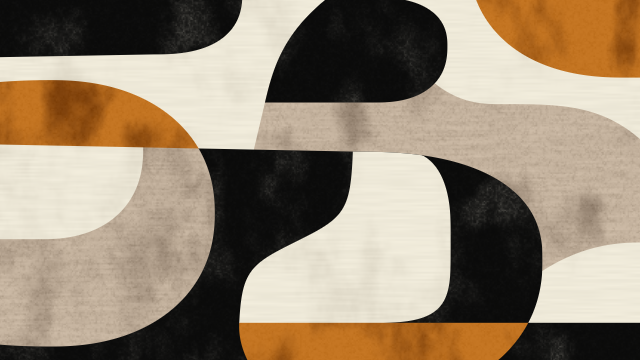
A Shadertoy shader for this background:

```glsl
const float CANVAS_HEIGHT = 9.0;   // the canvas is 16 by 9 units
const vec3 CREAM = vec3(0.935, 0.915, 0.850), CREAM_WORN = vec3(0.80, 0.77, 0.70);
const vec3 TAUPE = vec3(0.765, 0.695, 0.615), TAUPE_WORN = vec3(0.58, 0.51, 0.44);
const vec3 OCHRE = vec3(0.765, 0.455, 0.130), OCHRE_WORN = vec3(0.49, 0.25, 0.04);
const vec3 BLACK = vec3(0.040, 0.040, 0.038), BLACK_WORN = vec3(0.23, 0.225, 0.21);
const float GRAIN = 0.045;
const float SEAM_SLOPE = 0.02;
const float FLOOR_LINE = 0.93;
const vec2 DOME_CENTRE = vec2(8.96, 2.5);

// Soft wear: centre x, centre y, half width, strength
const int PATCH_COUNT = 9;
const vec4 PATCHES[PATCH_COUNT] = vec4[](
    vec4(4.9, 8.5, 0.60, 0.34), vec4(1.8, 6.1, 0.80, 0.38),
    vec4(9.0, 6.1, 0.45, 0.24), vec4(14.3, 3.1, 0.85, 0.24),
    vec4(7.2, 4.6, 0.80, 0.16), vec4(12.2, 4.0, 0.60, 0.18),
    vec4(14.6, 5.1, 0.90, -0.22), vec4(1.7, 2.6, 0.80, 0.16),
    vec4(8.8, 8.4, 0.75, 0.16));

float hash(vec2 p) {
    vec3 q = fract(p.xyx * 0.1031);
    q += dot(q, q.yzx + 33.33);
    return fract((q.x + q.y) * q.z);
}

float noise(vec2 p) {
    vec2 i = floor(p), f = fract(p);
    f = f * f * (3.0 - 2.0 * f);
    return mix(mix(hash(i), hash(i + vec2(1, 0)), f.x),
               mix(hash(i + vec2(0, 1)), hash(i + vec2(1, 1)), f.x), f.y);
}

float fbm(vec2 p) {
    float sum = 0.0, gain = 0.5;
    for (int i = 0; i < 5; i++) {
        sum += gain * noise(p);
        p = p * 2.03 + 17.3;
        gain *= 0.5;
    }
    return sum;
}

// Rounded corner; the signs of reach choose the quadrant
float corner(vec2 p, vec2 centre, vec2 reach, float power) {
    vec2 q = pow(max((p - centre) / reach, 0.0), vec2(power));
    return pow(q.x + q.y, 1.0 / power) - 1.0;
}

// Positive part of a ramp, raised to a power
float bend(float distance, float extent, float power) {
    return pow(max(distance, 0.0) / extent, power);
}

float fill(float d) {
    return clamp(0.5 - d / max(length(vec2(dFdx(d), dFdy(d))), 1e-5), 0.0, 1.0);
}

float wear(vec2 p) {
    float amount = fbm(p * vec2(1.15, 0.75) + 4.0);
    vec2 wobble = 0.5 * vec2(fbm(p * 1.7), fbm(p * 1.7 + 31.0)) - 0.25;
    for (int i = 0; i < PATCH_COUNT; i++) {
        vec2 q = (p + wobble - PATCHES[i].xy) / (PATCHES[i].z * vec2(1.0, 1.2));
        amount += PATCHES[i].w * exp(-dot(q * q, q * q));
    }
    return smoothstep(0.42, 0.95, amount);
}

void mainImage(out vec4 fragColor, in vec2 fragCoord) {
    vec2 p = fragCoord / iResolution.y * CANVAS_HEIGHT;

    // Worn paint and grain
    float worn = wear(p);
    float speckle = noise(p * 15.0) * noise(p * 27.0 + 9.0);
    float brush = noise(p * vec2(1.5, 22.0)) - 0.5;
    vec3 cream = mix(CREAM, CREAM_WORN, 0.5 * worn) + GRAIN * 0.7 * brush;
    vec3 taupe = mix(TAUPE, TAUPE_WORN, worn) + GRAIN * (brush + 0.5 - 2.0 * speckle);
    vec3 ochre = mix(OCHRE, OCHRE_WORN, worn) + GRAIN * (0.25 - speckle);
    vec3 black = mix(BLACK, BLACK_WORN, worn * (0.4 + 1.2 * speckle)) + GRAIN * 0.5 * speckle;

    // Upper corners
    vec2 tilted = p + vec2(0.0, 0.018 * max(3.85 - p.x, 0.0));
    vec3 colour = mix(cream, black, fill(corner(tilted, vec2(3.85, 9.21), vec2(2.21, -1.57), 2.5)));
    colour = mix(colour, ochre, fill(corner(p, vec2(15.62, 10.25), vec2(-3.92, -3.19), 2.3)));

    // Taupe band and the black lobe that shares its left side
    float bandLeft = 6.354 + 0.236 * (p.y - 5.292) + 0.896 * bend(p.y - 6.4375, 2.5625, 2.8);
    float bandTop = 6.396 + 0.5 * bend(12.5 - p.x, 1.604, 2.5) - 0.875 * bend(p.x - 12.5, 3.5, 3.5);
    float leftSide = fill(bandLeft - p.x);
    colour = mix(colour, taupe, leftSide * fill(p.y - min(bandTop, 6.92)));
    vec2 lobeReach = vec2(1.81, p.y > 7.854 ? 1.21 : -1.417);
    colour = mix(colour, black, leftSide * fill(corner(p, vec2(9.375, 7.854), lobeReach, 2.4)));

    // Lower right hill and floor
    float hill = 2.9375 - 0.708 * bend(16.0 - p.x, 2.4375, 2.2);
    colour = mix(colour, cream, fill(p.y - hill));
    colour = mix(colour, black, fill(p.y - FLOOR_LINE));

    // Black dome below the long seam
    float seamRise = SEAM_SLOPE * max(DOME_CENTRE.x - p.x, 0.0);
    vec2 domePoint = p - vec2(0.0, seamRise);
    float dome = fill(corner(domePoint, DOME_CENTRE, vec2(4.604, 2.708), 2.4))
               * fill(corner(p, DOME_CENTRE, vec2(4.604, -3.58), 2.2));
    colour = mix(colour, black, dome);

    // Cream figure with an S-shaped left side, ochre foot
    float t = (p.y - 2.958) / 0.729;
    float sCurve = 7.396 + 1.458 * t / pow(1.0 + pow(abs(t), 2.5), 0.4)
                 + 0.229 * bend(0.917 - p.y, 0.917, 2.0);
    float inside = dome * fill(sCurve - p.x);
    float figure = fill(corner(p, vec2(10.0, 3.167), vec2(1.27, 2.06), 2.5))
                 * fill(corner(p, vec2(8.33, 3.167), vec2(2.94, -2.25), 4.8));
    colour = mix(colour, cream, inside * figure);
    colour = mix(colour, ochre, inside * fill(p.y - FLOOR_LINE));

    // Left blob, split by the seam, with a cream pocket
    vec2 d = p - vec2(1.29, 3.667);
    float blob = fill(corner(vec2(max(d.x, -0.65 * d.x), abs(d.y)), vec2(0.0), vec2(4.08, 3.33), 2.2));
    float belowSeam = fill(domePoint.y - DOME_CENTRE.y - 2.708);
    float pocket = fill(corner(p, vec2(1.04, 5.29), vec2(2.54, -2.27), 2.3));
    vec3 lower = mix(taupe, cream, pocket);
    colour = mix(colour, mix(ochre, lower, belowSeam), blob);

    fragColor = vec4(clamp(colour, 0.0, 1.0), 1.0);
}
```
